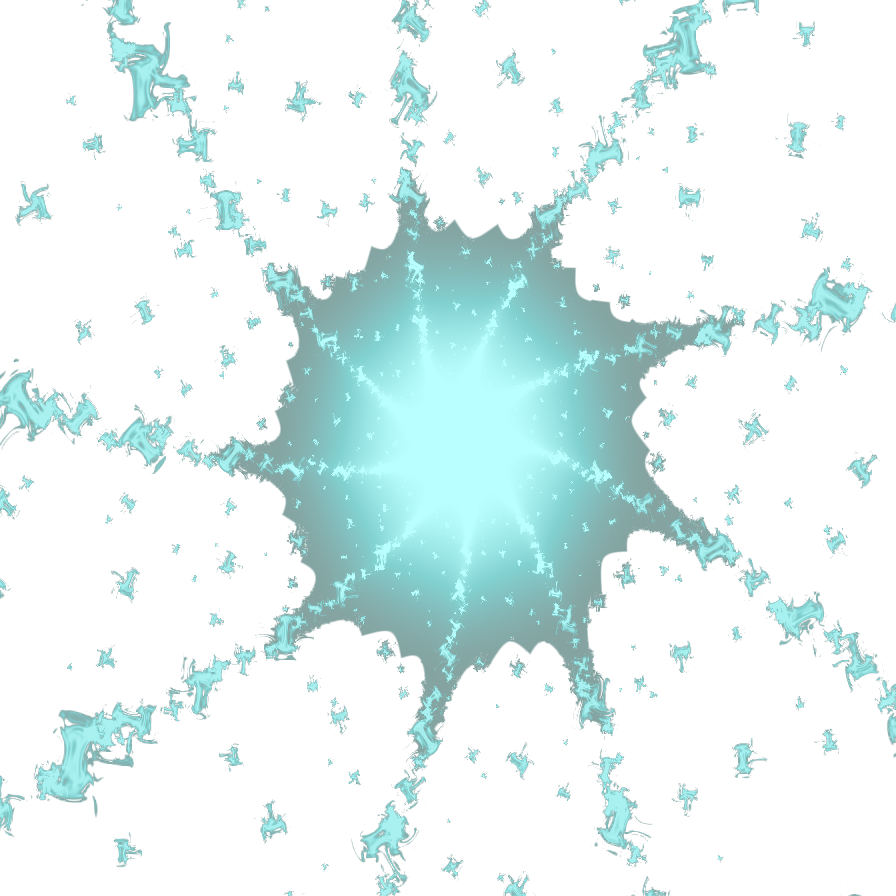
Give the GLSL for this background, as a WebGL 2 fragment shader.

```glsl
#version 300 es
precision highp float;
// A glowing nine-armed fractal star with islands scattered on white.
// Log-polar space is tiled into a spiral lattice, so each island repeats
// larger further out; gaussian clusters join the body like metaballs.

#define CENTRE vec2(0.514, 0.505)
#define STRETCH 1.2       // height of the star over its width
#define ARMS 9.0
#define ARM_TURN 0.0625   // direction of the first arm, in turns
#define TWIST 0.033       // turns lost per unit of log radius
#define GROWTH 0.336      // log radius between rings of islands
#define RING 0.3086       // radius of the ring on the first arm
#define BODY 0.2          // radius of the body between arms
#define ROUGHNESS 0.42

const float TAU = 6.2831853;
const int FIXED = 7;
const int KINDS = 10;

// Islands of one lattice cell: across arms, along arm, size
const vec3 ISLANDS[FIXED] = vec3[FIXED](
    vec3(0.0, 0.0, 0.055), vec3(0.0, 0.52, 0.034), vec3(0.03, 0.26, 0.017),
    vec3(-0.02, 0.77, 0.021), vec3(0.54, 0.22, 0.028),
    vec3(0.28, 0.08, 0.019), vec3(0.76, 0.6, 0.016));

uniform vec2 u_resolution;
out vec4 fragColor;

vec3 hash3(vec3 p) {
    p = fract(p * vec3(0.1031, 0.1030, 0.0973));
    p += dot(p, p.yxz + 33.33);
    return fract((p.xxy + p.yxx) * p.zyx);
}

// Lattice offset to offset in (log radius, angle)
vec2 latticeToLog(vec2 d) {
    float dl = (d.y + d.x / ARMS) / (1.0 / GROWTH + TWIST);
    return vec2(dl, TAU * (d.x / ARMS - TWIST * dl));
}

// Sum of rough gaussian islands around a lattice point
float islands(vec2 lattice) {
    vec2 base = floor(lattice);
    float sum = 0.0;
    for (int j = -1; j <= 1; j++)
    for (int i = -1; i <= 1; i++) {
        vec2 cell = base + vec2(i, j);
        // One full turn equals one step along the spiral
        float lap = floor(cell.x / ARMS);
        vec2 id = vec2(cell.x - lap * ARMS, cell.y + lap);
        for (int k = 0; k < KINDS; k++) {
            vec3 h = hash3(vec3(id + 40.0, float(k) * 7.0 + 3.0));
            vec3 island = vec3(h.xy, 0.004 + 0.007 * h.z);
            if (k < FIXED) {
                island = ISLANDS[k];
                island.xy += (h.xy - 0.5) * vec2(0.05, 0.08);
                island.z *= 0.85 + 0.3 * h.z;
            }
            vec2 e = latticeToLog(lattice - cell - island.xy) / island.z;
            if (dot(e, e) > 16.0) continue;
            // Layered sines fray the outline
            e += ROUGHNESS * sin(e.yx * 3.1 + h.xy * TAU);
            e += ROUGHNESS * 0.7 * sin(e.yx * 6.7 + h.yz * TAU);
            e += ROUGHNESS * 0.4 * sin(e.yx * 13.0 + h.zx * TAU);
            sum += exp2(-dot(e, e));
        }
    }
    return sum;
}

vec3 palette(float t) {
    const vec3 SLATE = vec3(0.52, 0.64, 0.63);
    const vec3 TEAL = vec3(0.51, 0.82, 0.82);
    const vec3 ICE = vec3(0.73, 1.0, 1.0);
    return t < 0.5 ? mix(SLATE, TEAL, t * 2.0) : mix(TEAL, ICE, t * 2.0 - 1.0);
}

void main() {
    vec2 p = (gl_FragCoord.xy - 0.5 * u_resolution)
           / min(u_resolution.x, u_resolution.y) + 0.5 - CENTRE;
    p.y /= STRETCH;
    float radius = length(p) + 1e-4;

    // Spiral lattice, with its seam halfway between two arms
    float gap = 0.5 / ARMS;
    float turn = fract(atan(p.y, p.x) / TAU - ARM_TURN - gap) - 1.0 + gap;
    float across = ARMS * (turn + TWIST * log(radius / 0.26));
    float along = log(radius / RING) / GROWTH - turn;
    float cluster = islands(vec2(across, along));

    // Body: scalloped bays drawn out into tapering arms
    float arm = exp(-9.0 * abs(across - round(across)));
    float reach = RING * exp(GROWTH * turn);
    float bays = 0.016 * abs(sin(across * TAU * 1.5));
    float edge = mix(BODY + 0.007 - bays, reach, arm);
    float body = max(0.5 + 2.5 * (1.0 - radius / edge), 0.0);

    // Coverage and glow
    float field = body + cluster;
    float blur = clamp(fwidth(field), 0.001, 0.3);
    float cover = smoothstep(0.5 - blur, 0.5 + blur, field);
    float glow = 1.0 - smoothstep(0.045, 0.215, radius);
    glow += 0.2 * arm * (1.0 - smoothstep(0.1, 0.24, radius));
    glow += 0.85 * smoothstep(0.4, 1.0, cluster);

    fragColor = vec4(mix(vec3(1.0), palette(clamp(glow, 0.0, 1.0)), cover), 1.0);
}
```
